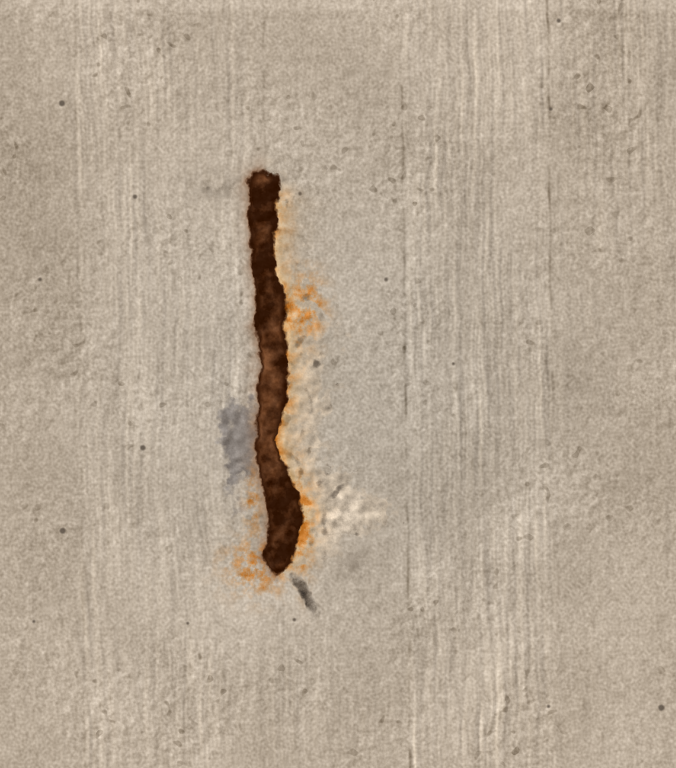
Give the GLSL for this texture, as a WebGL 1 fragment shader.

```glsl
precision highp float;
uniform vec2 u_resolution;

const vec3 CONCRETE = vec3(0.724, 0.664, 0.590);
const vec3 COOL_GREY = vec3(0.700, 0.662, 0.608);
const vec3 STONE_PALE = vec3(0.84, 0.77, 0.68);
const vec3 STONE_GREY = vec3(0.58, 0.53, 0.47);
const vec3 SHADOW = vec3(0.34, 0.30, 0.26);
const vec3 BRUISE = vec3(0.50, 0.47, 0.45);
const vec3 RUST = vec3(0.78, 0.47, 0.17);
const vec3 CRUST = vec3(0.85, 0.70, 0.50);
const vec3 SLOT_DARK = vec3(0.19, 0.085, 0.025);
const vec3 SLOT_BROWN = vec3(0.50, 0.32, 0.20);
const float SLOT_TOP = 0.763;
const float SLOT_BOTTOM = 0.273;
const float PIT_SCALE = 9.0;
const float PLANK_LEAN = 0.012;
const float GRAIN_DEPTH = 0.115;
const float GRIT_DEPTH = 0.085;

vec2 hash2(vec2 p) {
  vec3 q = fract(p.xyx * vec3(0.1031, 0.1030, 0.0973));
  q += dot(q, q.yzx + 33.33);
  return fract((q.xx + q.yz) * q.zy);
}

float corner(vec2 i, vec2 f, vec2 o) {
  return dot(hash2(i + o) * 2.0 - 1.0, f - o);
}

float noise(vec2 p) {
  vec2 i = floor(p), f = fract(p), o = vec2(0.0, 1.0);
  vec2 u = f * f * f * (f * (f * 6.0 - 15.0) + 10.0);
  return 1.4 * mix(mix(corner(i, f, o.xx), corner(i, f, o.yx), u.x),
    mix(corner(i, f, o.xy), corner(i, f, o.yy), u.x), u.y);
}

float fbm(vec2 p) {
  float sum = 0.0, amp = 0.6;
  for (int i = 0; i < 4; i++) {
    sum += amp * noise(p);
    p = mat2(1.6, 1.2, -1.2, 1.6) * p + 7.3;
    amp *= 0.55;
  }
  return sum;
}

// Slope of a bumpy surface toward the upper left
float relief(vec2 p) {
  return fbm(p) - fbm(p + vec2(-0.22, 0.22));
}

float blob(vec2 p, float x, float y, float rx, float ry) {
  vec2 q = (p - vec2(x, y)) / vec2(rx, ry);
  return exp(-dot(q, q));
}

float bump(float x, float center, float radius) {
  float q = (x - center) / radius;
  return exp(-q * q);
}

float band(float x, float a, float b, float soft) {
  return smoothstep(a - soft, a + soft, x) - smoothstep(b - soft, b + soft, x);
}

float slotCenter(float y) {
  return 0.372 - 0.012 * smoothstep(0.60, 0.665, y) - 0.007 * bump(y, 0.435, 0.03)
    - 0.018 * smoothstep(0.33, 0.40, y) - 0.012 * (1.0 - smoothstep(0.26, 0.32, y));
}

float slotRadius(float y) {
  return 0.018 + 0.006 * bump(y, 0.335, 0.04) - 0.004 * bump(y, 0.665, 0.03)
    + 0.002 * bump(y, 0.58, 0.05) - 0.003 * bump(y, 0.43, 0.025);
}

vec3 wall(vec2 p, float pixel) {
  float x = p.x - PLANK_LEAN * (1.0 - p.y) + 0.003 * noise(p * vec2(6.0, 18.0));
  float plankB = band(x, 0.098, 0.32, 0.01), plankD = band(x, 0.522, 0.713, 0.006);
  // Board grain
  float amount = 0.2 + 0.45 * plankB + 0.7 * plankD
    + 0.4 * smoothstep(0.713, 0.73, x) * smoothstep(0.45, 0.8, p.y)
    + 0.5 * blob(p, 0.37, 0.06, 0.05, 0.14) + 0.4 * blob(p, 0.69, 0.38, 0.04, 0.1);
  float bend = x + 0.012 * noise(p * vec2(3.0, 4.0));
  float grain = noise(vec2(bend * 125.0, p.y * 5.0)) + 0.9 * noise(vec2(bend * 230.0, p.y * 11.0));
  grain *= amount * (0.8 + 0.9 * noise(p * vec2(14.0, 7.0)));
  // Grit, bumps and dark specks
  float worn = smoothstep(-0.25, 0.4, noise(p * 7.0 + 4.0));
  float tone = 0.075 * fbm(p * 7.0 + 3.0) + GRIT_DEPTH * (fbm(p * vec2(95.0, 70.0)) + noise(p * 240.0));
  tone += (0.04 + 0.09 * worn) * relief(p * 62.0);
  tone -= 0.14 * worn * smoothstep(0.38, 0.62, noise(p * 75.0 + 5.0));
  // Broad light and dark regions
  tone += 0.022 * plankB + 0.016 * plankD + 0.035 * smoothstep(0.982, 0.992, p.y)
    - 0.055 * blob(p, 0.03, 0.76, 0.08, 0.20) - 0.035 * blob(p, 0.83, 0.46, 0.12, 0.13)
    - 0.025 * blob(p, 0.58, 0.51, 0.08, 0.25);
  // Seams between planks
  tone -= max(0.5 + 1.4 * noise(p * vec2(12.0, 30.0)), 0.0) * (0.06 * bump(x, 0.098, 0.002)
    + 0.13 * bump(x, 0.522, 0.002) + 0.14 * bump(x, 0.713, 0.002) * smoothstep(0.35, 0.6, p.y)
    + 0.08 * bump(x, 0.342, 0.002) * smoothstep(0.76, 0.82, p.y));
  vec3 col = mix(CONCRETE, COOL_GREY, 0.65 * blob(p, 0.44, 0.48, 0.3, 0.32)) + tone;
  col += GRAIN_DEPTH * grain * vec3(1.0, 0.96, 0.88);
  // Sparse pits
  vec2 g = p * PIT_SCALE, h = hash2(floor(g) + 11.0);
  float pit = length(fract(g) - 0.2 - 0.6 * h.yx) - 0.008 - 0.024 * h.y * h.y;
  float hole = step(0.8, h.x) * (1.0 - smoothstep(-0.01, 0.01 + pixel * PIT_SCALE, pit));
  return mix(col, SHADOW, 0.8 * hole);
}

void main() {
  vec2 p = gl_FragCoord.xy / u_resolution.y;
  float pixel = 1.0 / u_resolution.y;
  vec3 col = wall(p, pixel);
  float rough = fbm(p * 34.0), patchy = fbm(p * 62.0 + 9.0), slope = relief(p * 48.0 + 2.0);

  // Slot distance; side is positive to the right
  float yc = clamp(p.y, SLOT_BOTTOM, SLOT_TOP);
  float side = p.x - slotCenter(yc);
  float d = length(vec2(side, p.y - yc)) - slotRadius(yc) + 0.011 * rough + 0.003 * patchy;
  float right = smoothstep(-0.004, 0.008, side), away = max(d, 0.0);

  // Broken aggregate and bruised edge
  vec3 stone = mix(STONE_GREY, STONE_PALE, clamp(0.68 + 0.9 * patchy + 0.4 * slope, 0.0, 1.2));
  stone = mix(stone, SHADOW, 0.75 * smoothstep(0.22, 0.6, noise(p * 58.0) - 0.3 * slope)) + 0.1 * slope;
  float extent = 0.008 + 0.042 * band(p.y, 0.31, 0.615, 0.03) + 0.06 * bump(p.y, 0.325, 0.055);
  float broken = 1.0 - smoothstep(-0.01, 0.012, d - extent + 0.06 * rough + 0.03 * patchy);
  col = mix(col, stone, 0.9 * broken * right * smoothstep(0.24, 0.27, p.y));
  col += 0.13 * blob(p, 0.44, 0.32, 0.035, 0.04) * (0.5 + 1.5 * patchy);
  float bruise = blob(p, 0.31, 0.425, 0.024, 0.075) + 0.7 * rough + 0.4 * patchy;
  col = mix(col, BRUISE + 0.22 * slope + 0.12 * patchy, 0.85 * smoothstep(0.3, 0.7, bruise) * step(side, 0.0)
    * smoothstep(0.02, 0.2, blob(p, 0.31, 0.425, 0.03, 0.08)));
  float chips = blob(p, 0.285, 0.755, 0.04, 0.02) + blob(p, 0.46, 0.27, 0.025, 0.025);
  col = mix(col, STONE_GREY + 0.2 * slope, clamp(chips * (0.4 + 1.5 * patchy), 0.0, 0.7));

  // Rust stains and pale crust
  float crust = right * exp(-away / 0.013) * band(p.y, 0.26, 0.75, 0.02);
  col = mix(col, CRUST + 0.2 * slope, clamp(crust * (0.9 + 1.2 * rough), 0.0, 0.9));
  float stain = 0.55 * crust + 0.7 * blob(p, 0.4, 0.6, 0.022, 0.038)
    + 0.75 * blob(p, 0.335, 0.262, 0.036, 0.032) + 0.5 * blob(p, 0.395, 0.31, 0.014, 0.06)
    + 0.5 * blob(p, 0.329, 0.35, 0.012, 0.04);
  col = mix(col, RUST + 0.25 * slope, clamp(stain * (0.5 + 2.8 * patchy), 0.0, 0.9));
  col = mix(col, SLOT_BROWN, 0.6 * (1.0 - right) * exp(-away / 0.006));

  // Short fissure under the slot
  vec2 a = p - vec2(0.378, 0.252), b = vec2(0.035, -0.05);
  float fissure = length(a - b * clamp(dot(a, b) / dot(b, b), 0.0, 1.0)) + 0.014 * rough;
  col = mix(col, SHADOW, (0.75 + patchy) * (1.0 - smoothstep(0.0, 0.007, fissure)));

  // Rusty slot interior
  float lit = 0.2 + 0.4 * band(p.y, 0.38, 0.56, 0.03) + 1.1 * rough + 0.5 * patchy - 16.0 * max(side, 0.0);
  lit = clamp(lit * smoothstep(0.0, 0.007, -d), 0.0, 1.0);
  vec3 slot = mix(SLOT_DARK, SLOT_BROWN, lit) + 0.06 * slope;
  col = mix(slot, col, smoothstep(-0.001 - pixel, 0.001 + pixel, d));
  gl_FragColor = vec4(clamp(col, 0.0, 1.0), 1.0);
}
```
